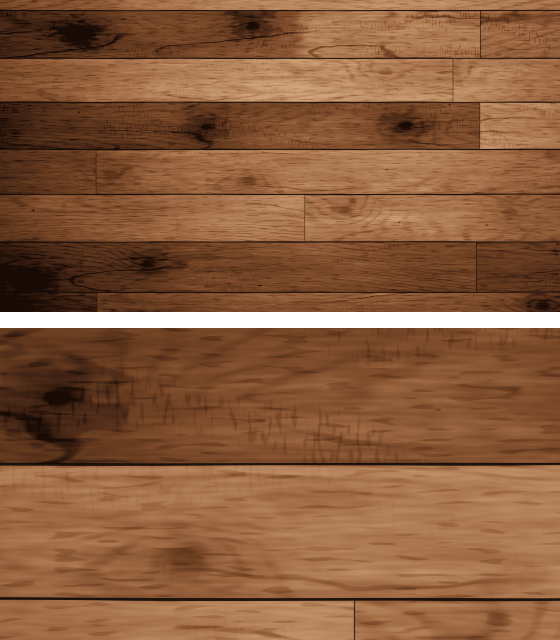
Top: the whole. Bottom: its middle third, enlarged.
Give the GLSL for this texture, as a WebGL 2 fragment shader.

```glsl
#version 300 es
precision highp float;
// Weathered wooden floor: stacked rows of long planks, each row split by one butt joint.
// A single tone value gathers light, grain, knots, soot and wear, then a colour ramp
// turns it into brown. Lengths are in units of the canvas height.

uniform vec2 u_resolution;
out vec4 outColor;

const int ROWS = 8;
const float TAU = 6.2832;

// Row edges from bottom to top
const float EDGE[9] = float[9](-0.09, 0.063, 0.2244, 0.3767, 0.521, 0.672, 0.813, 0.966, 1.12);

// Per row: joint x, tone of left plank, tone of right plank, soot end x
const vec4 BOARD[ROWS] = vec4[ROWS](
    vec4(0.311, 3.1, 4.2, 0.0),  vec4(1.527, 3.4, 3.0, 0.0),
    vec4(0.977, 4.9, 4.7, 0.0),  vec4(0.308, 4.1, 4.6, 0.0),
    vec4(1.538, 3.1, 5.5, 0.0),  vec4(1.452, 5.5, 5.4, 0.0),
    vec4(1.540, 4.9, 4.7, 0.97), vec4(2.500, 5.5, 5.5, 0.0));

// Per row: x of two knots, strength of wear
const vec3 WEAR[ROWS] = vec3[ROWS](
    vec3(0.45, 1.74, 0.6), vec3(0.11, 0.47, 0.5), vec3(1.11, 1.63, 0.15), vec3(0.35, 0.80, 0.25),
    vec3(0.66, 1.30, 0.8), vec3(1.24, 1.42, 0.3), vec3(0.26, 0.81, 1.0), vec3(-1.0, 3.00, 0.1));

// Wood tones from burnt to pale
const vec3 WOOD[6] = vec3[6](
    vec3(0.16, 0.08, 0.04), vec3(0.29, 0.16, 0.09), vec3(0.40, 0.23, 0.12),
    vec3(0.51, 0.31, 0.18), vec3(0.63, 0.42, 0.27), vec3(0.73, 0.54, 0.38));
const vec3 GAP_COLOR = vec3(0.07, 0.04, 0.03);

const vec2 LIGHT_CENTER = vec2(1.10, 0.60);
const vec2 LIGHT_FALLOFF = vec2(2.4, 2.7);
const float GAP_HALF = 0.0013;
const float JOINT_HALF = 0.0005;
const float RING_DEPTH = 0.8;
const float STREAK_DEPTH = 0.4;
const float FIBRE_DEPTH = 0.75;
const float CRACK_DEPTH = 1.8;
const vec2 KNOT_SIZE = vec2(0.021, 0.013);

float hash(vec2 c) {
    vec3 q = fract(c.xyx * 0.1031);
    q += dot(q, q.yzx + 33.33);
    return fract((q.x + q.y) * q.z);
}

float cornerSlope(vec2 cell, vec2 offset) {
    float angle = TAU * hash(cell);
    return dot(vec2(cos(angle), sin(angle)), offset);
}

// Gradient noise, about -0.7 to 0.7
float noise(vec2 p) {
    vec2 i = floor(p), f = fract(p);
    vec2 w = f * f * f * (f * (f * 6.0 - 15.0) + 10.0);
    vec2 e = vec2(1.0, 0.0);
    float low = mix(cornerSlope(i, f), cornerSlope(i + e, f - e), w.x);
    float high = mix(cornerSlope(i + e.yx, f - e.yx), cornerSlope(i + 1.0, f - 1.0), w.x);
    return mix(low, high, w.y);
}

vec3 woodColor(float tone) {
    tone = clamp(tone, -0.5, 5.9);
    int i = clamp(int(floor(tone)), 0, 4);
    return mix(WOOD[i], WOOD[i + 1], tone - float(i));
}

void main() {
    vec2 p = gl_FragCoord.xy / u_resolution.y;
    float pixel = 1.0 / u_resolution.y;

    // Row and plank
    float y = p.y + 0.0015 * noise(vec2(p.x * 4.0, 7.5));
    int row = 0;
    for (int i = 1; i < ROWS; i++) row += int(y >= EDGE[i]);
    vec4 board = BOARD[row];
    vec3 wear = WEAR[row];
    float isRight = step(board.x, p.x);
    float id = float(row) * 2.0 + isRight;
    vec2 q = p + vec2(17.3, 9.7) * (id + 1.0);
    float below = y - EDGE[row], above = EDGE[row + 1] - y;

    // Base tone and light
    vec2 away = p - LIGHT_CENTER;
    float tone = mix(board.y, board.z, isRight) - dot(away * away, LIGHT_FALLOFF);
    float cloud = noise(q * vec2(2.6, 9.0));
    float patchy = noise(q * vec2(8.0, 26.0));
    float grit = noise(q * vec2(34.0, 95.0));
    tone += 0.8 * cloud + 0.3 * patchy;

    // Knots with ragged scorched patches; they also bend the rings
    float bend = 0.0, scorch = 0.0;
    for (int k = 0; k < 2; k++) {
        float height = mix(0.25, 0.75, hash(vec2(float(row) + 3.0, float(k) + 5.0)));
        vec2 center = vec2(wear[k], mix(EDGE[row], EDGE[row + 1], height));
        vec2 d = (p - center) / KNOT_SIZE;
        float r = length(d) + 1.3 * patchy + 0.8 * grit;
        bend += 3.5 * exp(-0.07 * dot(d, d * vec2(0.5, 1.0)));
        scorch += exp(-dot(d, d) / 26.0);
        tone -= (0.6 + wear.z) * (1.0 - smoothstep(0.3, 1.2, r));
    }
    float ragged = smoothstep(0.5, 0.8, scorch + 0.7 * patchy + 0.5 * grit);
    tone -= scorch * (0.3 + 0.8 * wear.z) + 1.2 * wear.z * ragged;

    // Soot on part of a row
    float sootEdge = p.x + 0.05 * noise(p * vec2(12.0, 45.0));
    tone -= 1.3 * (1.0 - smoothstep(board.w - 0.03, board.w + 0.03, sootEdge)) * step(0.01, board.w);

    // Growth rings: narrow contour lines of stretched noise
    float field = 14.0 * noise(q * vec2(0.8, 4.5)) + 34.0 * q.y + 0.5 * noise(q * vec2(9.0, 40.0)) + bend;
    float ring = abs(fract(field) - 0.5) * 2.0;
    float ringFade = smoothstep(-0.35, 0.3, noise(q * vec2(2.0, 11.0) + 4.0));
    tone -= RING_DEPTH * (smoothstep(0.45, 0.95, ring) - 0.3) * ringFade * (0.8 + 0.8 * grit);

    // Streaks, fine fibres and short crisp pores
    tone += STREAK_DEPTH * (noise(q * vec2(1.3, 32.0)) + noise(q * vec2(4.0, 75.0)));
    float fibre = noise(q * vec2(9.0, 150.0)) + 0.9 * noise(q * vec2(30.0, 230.0));
    tone += FIBRE_DEPTH * 0.7 * fibre;
    tone -= 0.7 * smoothstep(0.2, 0.38, noise(q * vec2(22.0, 180.0) + 3.0));

    // Long thin cracks where a wandering contour crosses worn wood
    float crackLine = abs(noise(q * vec2(2.2, 13.0) + 8.0) + 0.06 * noise(q * vec2(20.0, 50.0)));
    float crackMask = smoothstep(0.05, 0.3, noise(q * vec2(2.5, 7.0) + 2.0) + 0.25 * scorch);
    tone -= CRACK_DEPTH * (1.0 - smoothstep(0.008, 0.04, crackLine)) * crackMask * (0.3 + 0.7 * wear.z);

    // Saw marks and sparse dents
    float saw = smoothstep(0.05, 0.4, noise(q * vec2(190.0, 50.0)));
    tone -= 0.8 * wear.z * saw * smoothstep(0.0, 0.3, noise(q * vec2(4.0, 13.0)));
    tone -= 2.5 * smoothstep(0.48, 0.56, noise(q * vec2(32.0, 95.0) + 6.0)) * smoothstep(0.12, 0.3, cloud);

    // Rounded plank edges: shaded rim, faintly lit upper lip
    float rim = min(below, above);
    tone -= 0.6 * exp(-rim / 0.004);
    tone += 0.3 * exp(-pow((above - 0.006) / 0.003, 2.0));

    // Gaps between rows and at joints, uneven in width
    float gapHalf = GAP_HALF + 0.0014 * noise(vec2(p.x * 5.0, float(row) + 0.5));
    float gap = 1.0 - smoothstep(gapHalf - pixel * 0.5, gapHalf + pixel * 0.7, rim);
    float joint = 1.0 - smoothstep(JOINT_HALF - pixel * 0.5, JOINT_HALF + pixel * 0.8, abs(p.x - board.x));
    vec3 color = mix(woodColor(tone), GAP_COLOR, max(0.92 * gap, 0.7 * joint));
    outColor = vec4(color, 1.0);
}
```
